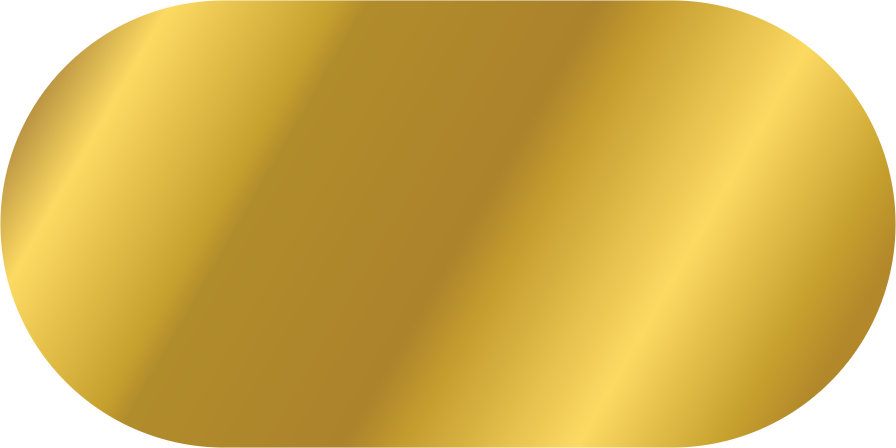
Write a WebGL 2 fragment shader that draws this background.

```glsl
#version 300 es
precision highp float;
// A brushed-gold capsule with slanted metallic bands on a white ground.

uniform vec2 u_resolution;
out vec4 outColor;

// Lengths are in canvas heights.
const vec3 BACKGROUND = vec3(1.0);
const float RADIUS = 0.499;
const float SLANT = 0.577;      // sideways drift of a band per unit of height

const vec3 DUSK   = vec3(0.71, 0.56, 0.25);
const vec3 SHINE  = vec3(0.99, 0.855, 0.385);
const vec3 GOLD   = vec3(0.78, 0.63, 0.18);
const vec3 OLIVE  = vec3(0.695, 0.55, 0.17);
const vec3 BRONZE = vec3(0.675, 0.51, 0.17);
const vec3 AMBER  = vec3(0.765, 0.61, 0.18);
const vec3 RIM    = vec3(0.70, 0.535, 0.165);

// Gradient stops, measured across the bands from the upper left.
const int STOPS = 9;
const float STOP_AT[STOPS] = float[](
    0.20, 0.385, 0.75, 0.823, 1.338, 1.466, 1.862, 2.182, 2.32);
const vec3 STOP_COLOR[STOPS] = vec3[](
    DUSK, SHINE, GOLD, OLIVE, BRONZE, AMBER, SHINE, GOLD, RIM);

// Piecewise linear blend through all the stops.
vec3 metalGradient(float t) {
    vec3 color = STOP_COLOR[0];
    for (int i = 1; i < STOPS; i++) {
        float blend = (t - STOP_AT[i - 1]) / (STOP_AT[i] - STOP_AT[i - 1]);
        color = mix(color, STOP_COLOR[i], clamp(blend, 0.0, 1.0));
    }
    return color;
}

// Signed distance to a horizontal capsule centred on the origin.
float capsuleDistance(vec2 p, float halfLength, float radius) {
    p.x -= clamp(p.x, -halfLength, halfLength);
    return length(p) - radius;
}

void main() {
    vec2 p = gl_FragCoord.xy / u_resolution.y;
    float aspect = u_resolution.x / u_resolution.y;

    // Slanted bands of metal
    float across = p.x + SLANT * (1.0 - p.y);
    vec3 metal = metalGradient(across);

    // Capsule with a smooth edge one pixel wide
    float pixel = 1.0 / u_resolution.y;
    float halfLength = max(0.5 * aspect - 0.5, 0.0);
    float edge = capsuleDistance(p - vec2(0.5 * aspect, 0.5), halfLength, RADIUS);
    float coverage = clamp(0.5 - edge / pixel, 0.0, 1.0);

    outColor = vec4(mix(BACKGROUND, metal, coverage), 1.0);
}
```
